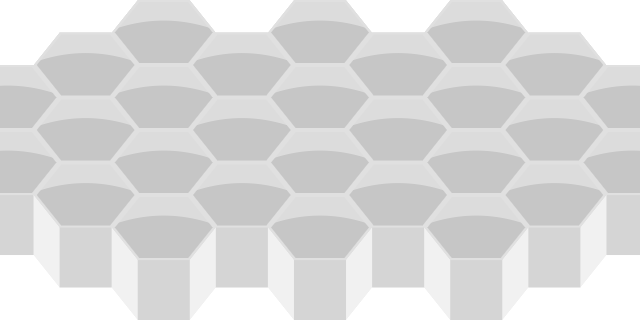
Give the GLSL for this pattern, as a Shadertoy shader.

```glsl
#define RADIUS 0.16276      // cell centre to corner, in canvas heights
#define SQUASH 0.7206       // vertical foreshortening
#define RIM 0.053           // rim inset, in radii
#define BOWL_TOP 0.318      // crest of the shaded floor, in radii
#define BOWL_CURVE 0.252
#define WALL_DEPTH 0.1875
#define BACKDROP vec3(1.0)
#define RIM_COLOR vec3(0.880)
#define INNER_WALL vec3(0.864)
#define FLOOR_COLOR vec3(0.776)
#define FRONT_FACE vec3(0.837)
#define SIDE_FACE vec3(0.945)

const float APOTHEM = 0.8660254;
const float PITCH = 1.5 * RADIUS;
const float HALF_ROW = APOTHEM * RADIUS * SQUASH;

// Coverage of the region d < 0 for a pixel of the given size
float cover(float d, float pixel) {
    return clamp(0.5 - d / pixel, 0.0, 1.0);
}

// Flat-topped regular hexagon of unit radius
float hexDistance(vec2 p) {
    p = abs(p);
    return max(p.y, dot(p, vec2(APOTHEM, 0.5))) - APOTHEM;
}

// Number of stacked cells, by distance from the middle column
float cellsInColumn(float column) {
    return column > 3.5 ? 2.0 : 4.0 - mod(column, 2.0);
}

// Offset from the nearest cell centre, in radii
vec2 nearestCell(vec2 p) {
    vec2 grid = p / vec2(PITCH, HALF_ROW);
    vec2 scale = vec2(1.5, APOTHEM);
    vec2 a = (mod(grid + vec2(1.0, 0.0), 2.0) - 1.0) * scale;
    vec2 b = (mod(grid + vec2(0.0, 1.0), 2.0) - 1.0) * scale;
    return hexDistance(a) < hexDistance(b) ? a : b;
}

vec3 cellColor(vec2 p, float pixel) {
    vec2 cell = nearestCell(p);
    float cellPixel = pixel / RADIUS;
    float arc = BOWL_CURVE * cell.x * cell.x - BOWL_TOP;
    float shade = cover(arc - cell.y, cellPixel / SQUASH);
    vec3 inside = mix(INNER_WALL, FLOOR_COLOR, shade);
    return mix(RIM_COLOR, inside, cover(hexDistance(cell) + RIM, cellPixel * 1.2));
}

void mainImage(out vec4 fragColor, in vec2 fragCoord) {
    float pixel = 1.0 / iResolution.y;
    // x from the middle, y downward from the top
    vec2 p = vec2(fragCoord.x - 0.5 * iResolution.x, iResolution.y - fragCoord.y) * pixel;

    // Stepped outline: flat, slanted and flat thirds between columns
    float across = abs(p.x) / PITCH;
    float column = floor(across);
    float along = across - column;
    float slant = clamp(3.0 * along - 1.0, 0.0, 1.0);
    float count = mix(cellsInColumn(column), cellsInColumn(column + 1.0), slant);
    float top = (4.0 - count) * HALF_ROW;
    float bottom = (4.0 + count) * HALF_ROW;

    // Outer walls below the front edge
    float side = cover(abs(along - 0.5) - 1.0 / 6.0, pixel / PITCH);
    vec3 wall = mix(FRONT_FACE, SIDE_FACE, side);
    float block = cover(max(top - p.y, p.y - bottom - WALL_DEPTH), pixel);

    vec3 color = mix(BACKDROP, wall, block);
    float comb = cover(max(top - p.y, p.y - bottom), pixel);
    color = mix(color, cellColor(p, pixel), comb);
    fragColor = vec4(color, 1.0);
}
```
